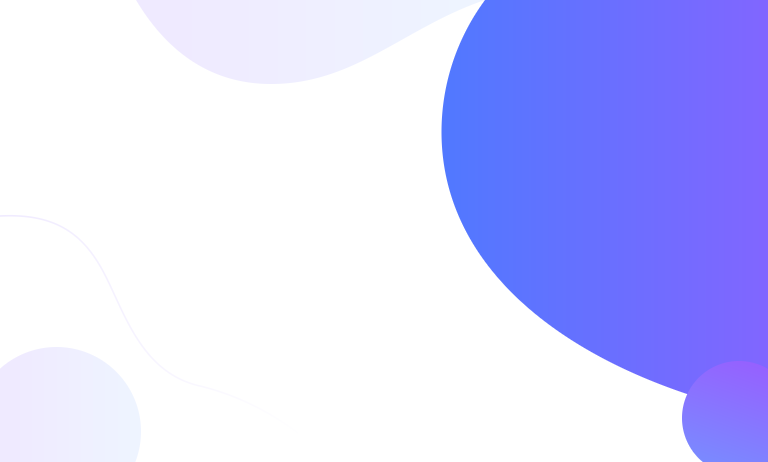
A Shadertoy shader for this background:

```glsl
// Abstract white backdrop with violet-blue blobs, pale rounded shapes and a thin wave.

const float GRID_HEIGHT = 462.0; // design units from top to bottom
const vec3 WHITE = vec3(1.0);
const vec3 PALE_VIOLET = vec3(0.938, 0.918, 1.0);
const vec3 PALE_BLUE = vec3(0.934, 0.955, 1.0);
const vec3 BLUE = vec3(0.318, 0.472, 1.0);
const vec3 VIOLET = vec3(0.505, 0.400, 1.0);
const vec3 SKY = vec3(0.475, 0.545, 1.0);
const vec3 PURPLE = vec3(0.585, 0.380, 1.0);

vec2 bezier(vec2 a, vec2 b, vec2 c, vec2 d, float t) {
    float s = 1.0 - t;
    return s * s * s * a + 3.0 * s * s * t * b + 3.0 * s * t * t * c + t * t * t * d;
}

vec2 bezierTangent(vec2 a, vec2 b, vec2 c, vec2 d, float t) {
    float s = 1.0 - t;
    return s * s * (b - a) + 2.0 * s * t * (c - b) + t * t * (d - c);
}

// Signed distance to a curve that is monotone in x; positive where y is larger.
// Beyond its ends the curve continues as a straight line.
float curveDistance(vec2 p, vec2 a, vec2 b, vec2 c, vec2 d) {
    float t = 0.5;
    float stride = 0.25;
    for (int i = 0; i < 18; i++) {
        t += bezier(a, b, c, d, t).x < p.x ? stride : -stride;
        stride *= 0.5;
    }
    vec2 offset = p - bezier(a, b, c, d, t);
    vec2 tangent = normalize(bezierTangent(a, b, c, d, t));
    return tangent.x * offset.y - tangent.y * offset.x;
}

// Antialiased coverage, full where the distance is negative.
float coverage(float dist, float pixel) {
    return clamp(0.5 - dist / pixel, 0.0, 1.0);
}

vec3 gradient(vec3 from, vec3 to, float x, float start, float end) {
    return mix(from, to, clamp((x - start) / (end - start), 0.0, 1.0));
}

// Lower edge of the shape hanging from the top.
float canopyDistance(vec2 p) {
    vec2 bottom = vec2(271, 84);
    return p.x < bottom.x
        ? curveDistance(p, vec2(136, 0), vec2(170, 57), vec2(216, 84), bottom)
        : curveDistance(p, bottom, vec2(355, 84), vec2(405, 27), vec2(485, 0));
}

// Left edge of the large blob, solved with the axes swapped.
float blobDistance(vec2 p) {
    vec2 leftmost = vec2(132, 441.5);
    vec2 q = p.yx;
    return q.x < leftmost.x
        ? -curveDistance(q, vec2(0, 485), vec2(38, 457), vec2(84, 441.5), leftmost)
        : -curveDistance(q, leftmost, vec2(254, 441.5), vec2(345, 541), vec2(394, 687));
}

float waveDistance(vec2 p) {
    vec2 crest = vec2(105, 275);
    vec2 trough = vec2(200, 386);
    if (p.x < crest.x)
        return curveDistance(p, vec2(0, 216), vec2(58, 213), vec2(85, 236), crest);
    if (p.x < trough.x)
        return curveDistance(p, crest, vec2(125, 314), vec2(142, 373), trough);
    return curveDistance(p, trough, vec2(237, 395), vec2(270, 412), vec2(298, 433));
}

void mainImage(out vec4 fragColor, in vec2 fragCoord) {
    // Design grid with y pointing down.
    float pixel = GRID_HEIGHT / iResolution.y;
    vec2 p = vec2(fragCoord.x, iResolution.y - fragCoord.y) * pixel;
    vec3 color = WHITE;

    // Pale shape at the top
    vec3 canopy = gradient(PALE_VIOLET, PALE_BLUE, p.x, 180.0, 450.0);
    color = mix(color, canopy, coverage(canopyDistance(p), pixel));

    // Thin wave that fades to the right
    float fade = clamp(1.0 - p.x / 310.0, 0.0, 1.0) * step(p.x, 298.0);
    float wave = coverage(abs(waveDistance(p)) - 0.8, pixel);
    color = mix(color, PALE_VIOLET, wave * fade);

    // Pale disc at the lower left
    vec3 disc = gradient(PALE_VIOLET, PALE_BLUE, p.x, 15.0, 130.0);
    color = mix(color, disc, coverage(length(p - vec2(56.5, 431.5)) - 84.5, pixel));

    // Large blob on the right
    vec3 blob = gradient(BLUE, VIOLET, p.x, 445.0, 768.0);
    color = mix(color, blob, coverage(blobDistance(p), pixel));

    // Small disc at the lower right, shaded along a tilted axis
    vec2 fromCenter = p - vec2(739, 418);
    float along = dot(fromCenter, normalize(vec2(0.35, -1.0)));
    vec3 ball = gradient(SKY, PURPLE, along, -57.0, 57.0);
    color = mix(color, ball, coverage(length(fromCenter) - 57.0, pixel));

    fragColor = vec4(color, 1.0);
}
```
